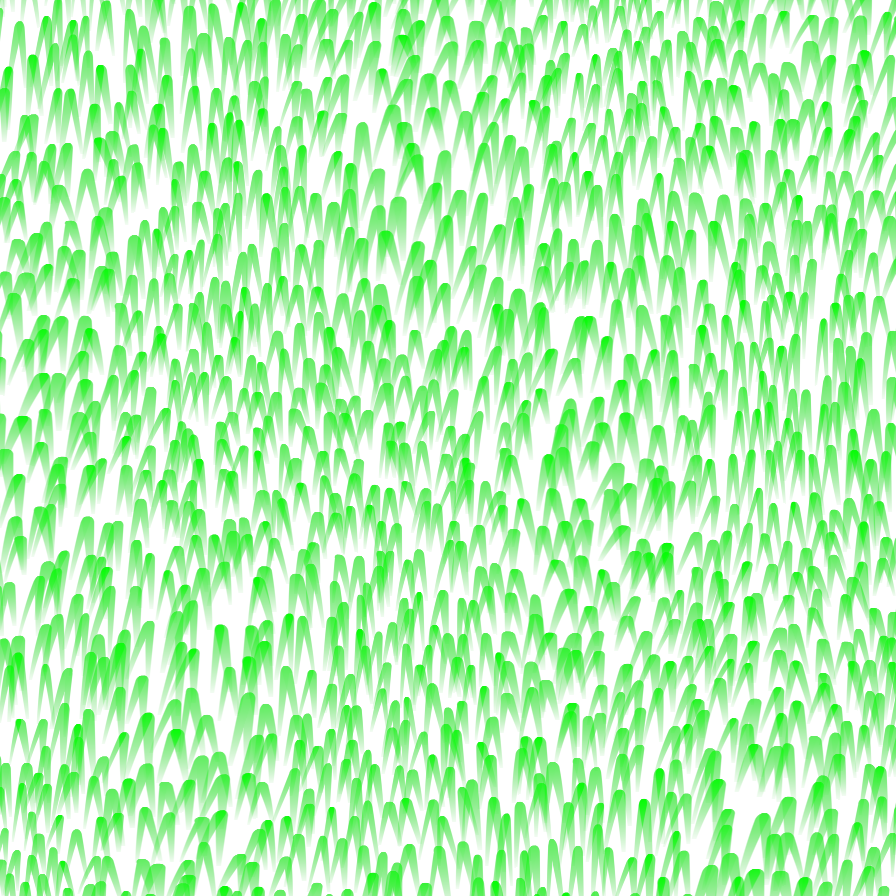
This pattern is drawn by a WebGL 2 fragment shader. Its source:

```glsl
#version 300 es
precision highp float;
// Rows of translucent green grass tufts on white. Each jittered grid cell holds
// one tuft: two tapering blades that part from a rounded tip and fade downward.
// Layered sines bend the grid, so that the tufts crowd in some places.

#define CELL vec2(0.023, 0.040)   // mean spacing of the tufts
#define JITTER 0.85               // scatter inside a cell
#define BLADE_LENGTH 0.063
#define BLADE_HALF_WIDTH 0.0052
#define SPREAD 0.0205             // gap between the two blade ends
#define TIP_INK 0.62              // opacity at the top of a blade
#define END_INK 0.05              // opacity at its lower end
#define BEND 0.012                // strength of the grid bending

uniform vec2 u_resolution;
out vec4 fragColor;

vec4 hash4(vec2 cell, float seed) {
    vec4 phase = vec4(dot(cell, vec2(127.1, 311.7))) + vec4(0.0, 17.3, 41.9, 73.7);
    return fract(sin(phase + seed * 9.17) * 43758.55);
}

// Slow waves that squeeze and stretch the spacing
vec2 bendGrid(vec2 p) {
    vec2 wave = vec2(sin(11.0 * p.x + 5.0 * p.y) + 0.5 * sin(19.0 * p.x - 7.0 * p.y),
                     sin(10.0 * p.y + 4.0 * p.x) + 0.4 * sin(17.0 * p.y - 6.0 * p.x));
    return p + BEND * wave;
}

// Ink of one blade; drop points from the tip, with y counted downward
float bladeInk(vec2 drop, float len, float lean, float halfWidth, float edge) {
    float t = drop.y / len;
    if (t <= 0.0 || t >= 1.0) return 0.0;
    float center = lean * t * (1.25 - 0.25 * t);
    float roundness = 1.0 - min(t / 0.11, 1.0);
    float w = halfWidth * sqrt(1.0 - roundness * roundness) * mix(1.05, 0.38, t);
    float cover = smoothstep(edge, -edge, abs(drop.x - center) - w);
    cover *= smoothstep(0.0, edge, drop.y);
    return cover * mix(TIP_INK, END_INK, pow(t, 1.15));
}

// Two blades sharing a tip; some tufts darken where the blades cross
float tuftInk(vec2 drop, vec2 cell, float edge) {
    vec4 shape = hash4(cell, 1.0);
    vec4 blades = hash4(cell, 2.0);
    float len = BLADE_LENGTH * mix(0.78, 1.22, shape.x);
    float spread = SPREAD * mix(0.7, 1.25, shape.y);
    float tilt = mix(-0.011, 0.004, shape.z);
    vec2 widths = BLADE_HALF_WIDTH * mix(vec2(0.65, 0.8), vec2(1.2, 1.3), blades.xy);
    vec2 lengths = len * mix(vec2(0.85), vec2(1.0), blades.zw);
    float left = bladeInk(drop, lengths.x, tilt - 0.5 * spread, widths.x, edge);
    float right = bladeInk(drop, lengths.y, tilt + 0.5 * spread, widths.y, edge);
    float crossing = shape.w * shape.w;
    return max(left, right) + 0.6 * crossing * min(left, right);
}

void main() {
    vec2 p = bendGrid(gl_FragCoord.xy / u_resolution.y);
    float edge = 0.75 / u_resolution.y;
    float row = floor(p.y / CELL.y);
    float clear = 1.0;

    // Tips lie level with the point or up to two rows above it
    for (int j = 0; j <= 2; j++) {
        float y = row + float(j);
        float stagger = 0.5 * mod(y, 2.0) + 0.3 * hash4(vec2(y, 3.0), 5.0).x;
        float column = floor(p.x / CELL.x - stagger);
        for (int i = -2; i <= 2; i++) {
            vec2 cell = vec2(column + float(i), y);
            vec2 scatter = 0.5 + JITTER * (hash4(cell, 3.0).xy - 0.5);
            vec2 tip = (cell + scatter + vec2(stagger, 0.0)) * CELL;
            vec2 drop = vec2(p.x - tip.x, tip.y - p.y);
            clear *= 1.0 - min(tuftInk(drop, cell, edge), 1.0);
        }
    }

    // Half-covered paper is a little duller than white or full green
    float ink = 1.0 - clear;
    float green = 1.0 - 0.28 * ink * (1.0 - ink);
    fragColor = vec4(clear, green, clear, 1.0);
}
```
